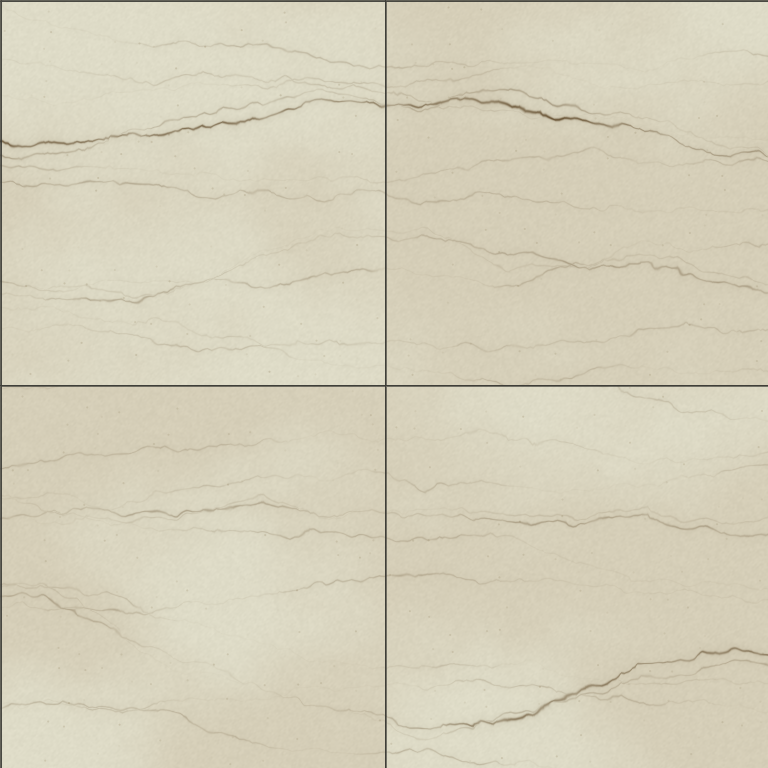
Reproduce this texture procedurally as a WebGL 1 fragment shader.

```glsl
precision highp float;
// Cream marble floor: two by two polished tiles parted by thin dark grout.
// Veins are jagged noisy curves running across each row, with braided strands,
// over cloudy stone with fine grain and small pits.

uniform vec2 u_resolution;

const vec3 PALE_CREAM = vec3(0.872, 0.861, 0.782);
const vec3 WARM_CREAM = vec3(0.836, 0.808, 0.720);
const vec3 VEIN_BROWN = vec3(0.43, 0.35, 0.23);
const vec3 PIT_TAN = vec3(0.71, 0.67, 0.56);
const vec3 GROUT_GRAY = vec3(0.21, 0.21, 0.19);

const float TILE_SIZE = 0.501;
const vec2 GROUT_SHIFT = vec2(0.0014, -0.0034);
const float GROUT_HALF_WIDTH = 0.0010;
const int VEINS_PER_ROW = 8;

float hash(vec2 p) {
  vec3 q = fract(p.xyx * 0.1031);
  q += dot(q, q.yzx + 33.33);
  return fract((q.x + q.y) * q.z);
}

// Straight segments between random values, for angular veins.
float noise1(float x, float seed) {
  float i = floor(x);
  return mix(hash(vec2(i, seed)), hash(vec2(i + 1.0, seed)), x - i);
}

float noise2(vec2 p) {
  vec2 i = floor(p);
  vec2 f = fract(p);
  f = f * f * (3.0 - 2.0 * f);
  float low = mix(hash(i), hash(i + vec2(1.0, 0.0)), f.x);
  float high = mix(hash(i + vec2(0.0, 1.0)), hash(i + vec2(1.0, 1.0)), f.x);
  return mix(low, high, f.y);
}

float clouds(vec2 p) {
  float sum = 0.0;
  float amp = 0.55;
  for (int i = 0; i < 4; i++) {
    sum += amp * noise2(p);
    p = p * 2.1 + 17.3;
    amp *= 0.48;
  }
  return sum;
}

// Height of a vein: eased through left, middle and right, plus jagged drift.
float veinHeight(float x, vec3 heights, float seed) {
  float y = mix(heights.x, heights.y, smoothstep(0.0, 0.5, x));
  y = mix(y, heights.z, smoothstep(0.5, 1.0, x));
  float amp = 0.036;
  float freq = 6.0;
  for (int i = 0; i < 5; i++) {
    y += amp * (noise1(x * freq, seed + float(i) * 7.0) - 0.5);
    amp *= 0.5;
    freq *= 2.4;
  }
  return y;
}

// Ink of one vein, swelling, fading and breaking up along its length.
float vein(vec2 p, vec3 heights, float strength, float seed) {
  float stride = 0.003;
  float y = veinHeight(p.x, heights, seed);
  float slope = (veinHeight(p.x + stride, heights, seed) - y) / stride;
  float dist = abs(p.y - y) / sqrt(1.0 + slope * slope);
  float swell = smoothstep(0.2, 0.75, noise1(p.x * 7.0, seed + 41.0));
  float broken = mix(0.55, 1.15, noise1(p.x * 75.0, seed + 83.0));
  float width = 0.0011 + 0.0008 * strength * swell;
  float core = exp(-dist * dist / (width * width));
  float stain = 0.13 * exp(-dist / 0.006);
  return strength * mix(mix(0.15, 0.45, strength), 1.0, swell) * (core * broken + stain);
}

// A main vein with a paler strand that leaves and rejoins it.
float braidedVein(vec2 p, vec3 heights, float strength, float seed) {
  float drift = 0.045 * (noise1(p.x * 9.0, seed + 63.0) - 0.5);
  float strand = vein(p + vec2(0.0, drift), heights, strength * 0.40, seed);
  return max(vein(p, heights, strength, seed), strand);
}

// Faint veins spread over one row of tiles.
float faintVeins(vec2 p, float row) {
  float ink = 0.0;
  for (int i = 0; i < VEINS_PER_ROW; i++) {
    float seed = 100.0 + float(i) * 13.0 + row * 211.0;
    float base = (row + (float(i) + hash(vec2(seed, 1.0))) / float(VEINS_PER_ROW)) * TILE_SIZE;
    float tilt = 0.11 * (hash(vec2(seed, 2.0)) - 0.6);
    float arch = 0.09 * (hash(vec2(seed, 3.0)) - 0.5);
    float strength = mix(0.12, 0.30, hash(vec2(seed, 4.0)));
    ink = max(ink, vein(p, base + vec3(-tilt, arch, tilt), strength, seed));
  }
  return ink;
}

// Small round pits, one candidate in each cell.
float pits(vec2 uv, float cells) {
  vec2 cell = floor(uv * cells);
  vec2 center = 0.2 + 0.6 * vec2(hash(cell + 5.0), hash(cell + 91.0));
  float dist = length(fract(uv * cells) - center) / cells;
  float chance = hash(cell + 37.0);
  return smoothstep(0.7, 1.0, chance) * (1.0 - smoothstep(0.0004, 0.0022, dist));
}

void main() {
  vec2 uv = gl_FragCoord.xy / u_resolution;
  float pixel = 1.0 / min(u_resolution.x, u_resolution.y);
  vec2 grid = (uv - GROUT_SHIFT) / TILE_SIZE;
  vec2 tile = floor(grid);

  // Stone: broad clouds, warmer to the lower right, and slanted fine grain
  float warmth = 0.10 * (uv.x - uv.y) + 0.06 * (hash(tile + 11.0) - 0.5);
  float cloud = clouds(uv * vec2(3.2, 4.2) + tile * 9.0) + warmth;
  vec3 color = mix(PALE_CREAM, WARM_CREAM, smoothstep(0.33, 0.75, cloud));
  float grain = noise2(vec2(uv.x + uv.y, (uv.x - uv.y) * 1.8) * 190.0) - 0.5;
  color += 0.018 * grain + 0.018 * (noise2(uv * 310.0) - 0.5);
  color = mix(color, PIT_TAN, 0.5 * pits(uv, 42.0));

  // Veins: four leading ones, then the faint ones of this row
  vec2 warp = vec2(noise2(uv * 60.0), noise2(uv * 70.0 + 70.0)) - 0.5;
  vec2 p = uv + warp * vec2(0.010, 0.005);
  float ink = faintVeins(p, tile.y);
  ink = max(ink, braidedVein(p, vec3(0.81, 0.872, 0.80), 0.85, 3.0));
  ink = max(ink, braidedVein(p, vec3(0.61, 0.69, 0.63), 0.32, 19.0));
  ink = max(ink, braidedVein(p, vec3(0.34, 0.32, 0.32), 0.30, 29.0));
  float rising = mix(0.28, 0.70, smoothstep(0.45, 0.60, p.x));
  ink = max(ink, braidedVein(p, vec3(0.22, 0.06, 0.155), rising, 47.0));
  color = mix(color, VEIN_BROWN, clamp(ink, 0.0, 1.0));

  // Grout along the tile edges
  vec2 edge = abs(fract(grid + 0.5) - 0.5) * TILE_SIZE;
  float groutDist = min(edge.x, edge.y);
  float grout = 1.0 - smoothstep(-0.6 * pixel, 0.6 * pixel, groutDist - GROUT_HALF_WIDTH);
  gl_FragColor = vec4(mix(color, GROUT_GRAY, grout), 1.0);
}
```
